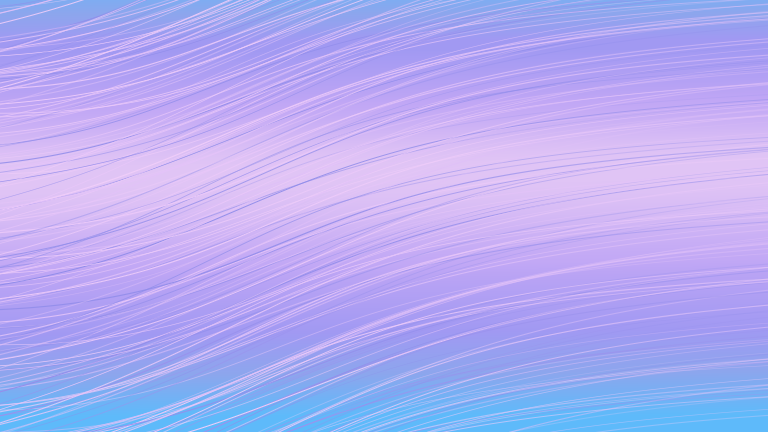
Reproduce this background procedurally as a WebGL 1 fragment shader.

```glsl
precision highp float;

uniform vec2 u_resolution;

const vec3 SKY = vec3(0.37, 0.73, 0.98);
const vec3 PERIWINKLE = vec3(0.55, 0.65, 0.93);
const vec3 VIOLET = vec3(0.63, 0.60, 0.95);
const vec3 LILAC = vec3(0.75, 0.65, 0.96);
const vec3 BLUSH = vec3(0.88, 0.77, 0.96);
const vec3 LIGHT_STRAND = vec3(0.95, 0.81, 0.98);
const vec3 SHADE_STRAND = vec3(0.53, 0.53, 0.91);

const int STRAND_COUNT = 210;
const float LOWEST_ANCHOR = -0.22;
const float HIGHEST_ANCHOR = 1.18;
const float STEEPNESS = 0.80;
const float SHADE_SHARE = 0.30;
const float MIN_HALF_WIDTH = 0.0007;
const float MAX_HALF_WIDTH = 0.0014;
const float BAND_TILT = 0.025;

float hash(float n) {
    return fract(sin(n * 12.9898) * 43758.5453);
}

float ramp(float a, float b, float x) {
    return clamp((x - a) / (b - a), 0.0, 1.0);
}

// Horizontal colour bands, from the bottom edge to the top
vec3 background(vec2 uv) {
    float v = uv.y + BAND_TILT * (1.0 - uv.x) * sin(3.14159 * uv.y);
    vec3 color = mix(SKY, PERIWINKLE, ramp(0.04, 0.14, v));
    color = mix(color, VIOLET, ramp(0.14, 0.24, v));
    color = mix(color, LILAC, ramp(0.24, 0.40, v));
    color = mix(color, BLUSH, smoothstep(0.36, 0.61, v));
    color = mix(color, LILAC, smoothstep(0.62, 0.79, v));
    color = mix(color, VIOLET, ramp(0.77, 0.89, v));
    color = mix(color, PERIWINKLE, ramp(0.91, 0.97, v));
    return mix(color, SKY, 0.5 * ramp(0.97, 1.02, v));
}

// Share of a pixel covered by a line of the given half width
float lineCoverage(float dist, float halfWidth, float pixel) {
    float outer = clamp(0.5 + (halfWidth - dist) / pixel, 0.0, 1.0);
    float inner = clamp(0.5 - (halfWidth + dist) / pixel, 0.0, 1.0);
    return outer - inner;
}

// Fine S-shaped strands that fan out towards the left
vec3 drawStrands(vec3 color, vec2 uv, float aspect, float pixel) {
    float left = 1.0 - uv.x;
    float fade = mix(1.0, 0.50, smoothstep(0.25, 1.0, uv.x));

    for (int i = 0; i < STRAND_COUNT; i++) {
        float id = float(i) + 1.0;
        float order = (id + hash(id)) / float(STRAND_COUNT);
        float anchor = mix(LOWEST_ANCHOR, HIGHEST_ANCHOR, order);
        float center = mix(0.26, 0.40, hash(id + 17.3));
        float spread = mix(0.25, 0.37, hash(id + 41.7));
        float fan = mix(-0.05, 0.11, hash(id + 73.1));

        // Height and slope of this strand
        float u = (uv.x - center) / spread;
        float height = anchor + STEEPNESS * spread * atan(u)
            + fan * left * left * left;
        float slope = STEEPNESS / (1.0 + u * u) - 3.0 * fan * left * left;
        slope /= aspect;
        float dist = abs(uv.y - height) / sqrt(1.0 + slope * slope);

        float halfWidth = mix(MIN_HALF_WIDTH, MAX_HALF_WIDTH, hash(id + 97.9));
        float strength = mix(0.35, 1.0, hash(id + 131.3)) * fade;
        float shade = step(hash(id + 163.7), SHADE_SHARE);
        vec3 strandColor = mix(LIGHT_STRAND, SHADE_STRAND, shade);
        strandColor = mix(LILAC, strandColor, mix(0.6, 1.0, hash(id + 191.9)));
        color = mix(color, strandColor,
            strength * lineCoverage(dist, halfWidth, pixel));
    }
    return color;
}

void main() {
    vec2 uv = gl_FragCoord.xy / u_resolution;
    float aspect = u_resolution.x / u_resolution.y;
    vec3 color = drawStrands(background(uv), uv, aspect, 1.0 / u_resolution.y);
    gl_FragColor = vec4(color, 1.0);
}
```
